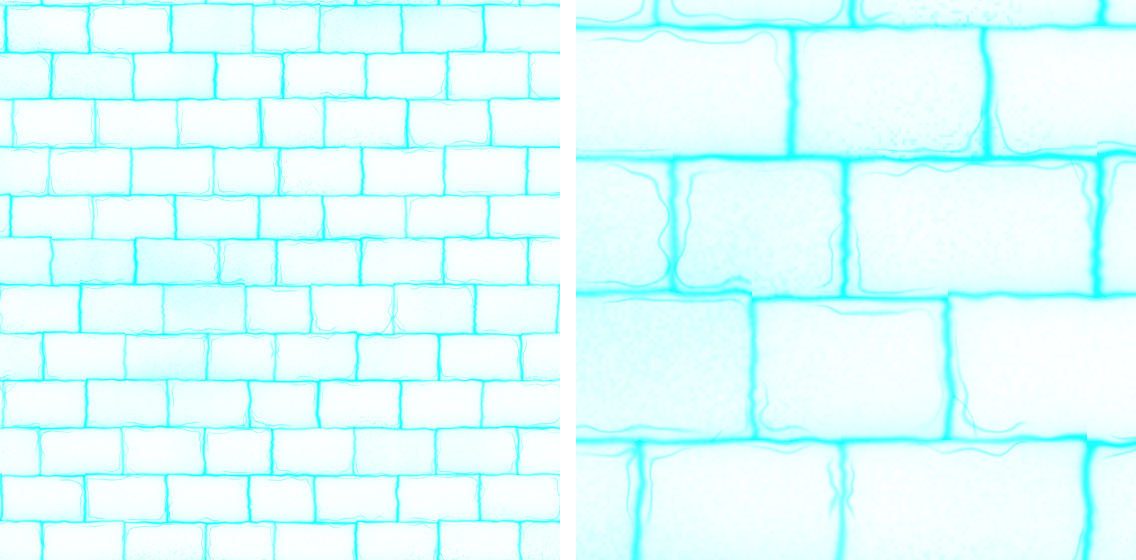
Left, the full canvas; right, a detail of the centre.
Give the GLSL for this texture map, as a Shadertoy shader.

```glsl
const int ROWS = 12;
const float WIDE_BRICKS = 6.0;          // plus one narrow brick per course
const float JOINT_WIDTH = 0.0026;
const float JOINT_INK = 0.66;
const float HALO_INK = 0.15;
const float HALO_WIDTH = 0.0065;
const float SHADE_INK = 0.09;           // soft shading above each bed joint
const float SHADE_HEIGHT = 0.017;
const float HAIRLINE = 0.0010;
const float CRACK_SHARE = 0.3;
const float GRAIN_SCALE = 420.0;
const float STAIN_INK = 0.17;
const vec3 PAPER = vec3(0.995, 1.0, 1.0);
const vec3 CYAN = vec3(0.0, 1.0, 1.0);

// Per course: top edge, start of the narrow brick, width of the narrow brick
const float COURSE_TOP[ROWS] = float[](0.009, 0.094, 0.177, 0.263, 0.349, 0.426,
                                       0.509, 0.596, 0.680, 0.764, 0.849, 0.932);
const float NARROW_START[ROWS] = float[](0.453, 0.385, 0.466, 0.382, 0.461, 0.391,
                                         0.438, 0.370, 0.445, 0.365, 0.445, 0.368);
const float NARROW_WIDTH[ROWS] = float[](0.118, 0.121, 0.113, 0.117, 0.117, 0.103,
                                         0.117, 0.121, 0.124, 0.120, 0.118, 0.122);

// Stains: centre and radii
const int STAINS = 4;
const vec4 STAIN[STAINS] = vec4[](vec4(0.20, 0.47, 0.22, 0.06), vec4(0.38, 0.54, 0.12, 0.05),
                                  vec4(0.70, 0.02, 0.28, 0.05), vec4(0.32, 0.68, 0.13, 0.05));

float hash(vec2 p) {
    vec3 q = fract(p.xyx * 0.1031);
    q += dot(q, q.yzx + 33.33);
    return fract((q.x + q.y) * q.z);
}

float noise(vec2 p) {
    vec2 cell = floor(p), f = fract(p);
    f = f * f * (3.0 - 2.0 * f);
    return mix(mix(hash(cell), hash(cell + vec2(1, 0)), f.x),
               mix(hash(cell + vec2(0, 1)), hash(cell + vec2(1, 1)), f.x), f.y);
}

int wrapRow(int row) { return (row + ROWS) % ROWS; }

// Distances to the left and right joints, and the brick number
vec3 brickColumn(int row, float x) {
    int r = wrapRow(row);
    float u = fract(x - NARROW_START[r]), narrow = NARROW_WIDTH[r];
    if (u < narrow) return vec3(u, narrow - u, 0.0);
    float span = (1.0 - narrow) / WIDE_BRICKS;
    float k = min(floor((u - narrow) / span), WIDE_BRICKS - 1.0);
    float left = u - narrow - k * span;
    return vec3(left, span - left, k + 1.0);
}

// Height of the bed joint on top of a course, uneven from brick to brick
float bedJoint(int row, float x) {
    int r = wrapRow(row);
    vec3 column = brickColumn(row, x);
    vec2 id = vec2(column.z, float(r));
    float along = column.x / (column.x + column.y) - 0.5;
    float uneven = 0.0036 * (hash(id + 3.0) - 0.5) + 0.005 * (hash(id + 17.0) - 0.5) * along;
    float rough = 0.0024 * (noise(vec2(x * 70.0, id.y * 9.0)) - 0.5);
    return COURSE_TOP[r] + floor(float(row) / float(ROWS)) + uneven + rough;
}

float bell(float d, float width) { return exp(-d * d / (width * width)); }

void mainImage(out vec4 fragColor, in vec2 fragCoord) {
    float pixel = 1.0 / iResolution.y;
    vec2 p = fragCoord * pixel;
    p.y = 1.0 - p.y;

    // Locate the brick
    int row = -1;
    for (int r = 0; r <= ROWS; r++) if (p.y > bedJoint(r, p.x)) row = r;
    float top = p.y - bedJoint(row, p.x);
    float bottom = bedJoint(row + 1, p.x) - p.y;
    float wobble = 0.0045 * (noise(p * vec2(9.0, 42.0)) - 0.5) + 0.002 * (noise(p * vec2(20.0, 190.0)) - 0.5);
    vec3 column = brickColumn(row, p.x + wobble);
    vec2 id = vec2(column.z, float(wrapRow(row)));
    float side = min(column.x, column.y), bed = min(top, bottom);

    // Joint cores, each with its own weight
    vec2 jointId = vec2(column.x < column.y ? id.x : mod(id.x + 1.0, WIDE_BRICKS + 1.0), id.y);
    float weight = mix(0.55, 1.15, hash(jointId + 41.0));
    float fray = mix(0.65, 1.25, noise(p * 75.0));
    float bedWeight = mix(0.5, 1.1, noise(vec2(p.x * 14.0, floor(p.y * 12.0 + 0.4) * 7.0)));
    float sideInk = JOINT_INK * weight * bell(side, JOINT_WIDTH * fray * mix(0.8, 1.2, weight));
    float bedInk = JOINT_INK * bedWeight * bell(bed, JOINT_WIDTH * 0.85 * fray);
    float ink = 1.0 - (1.0 - sideInk) * (1.0 - bedInk);

    // Halos and shading at the foot of the brick
    ink += HALO_INK * weight * exp(-side / HALO_WIDTH) * 0.8;
    ink += HALO_INK * exp(-bed / HALO_WIDTH) * bedWeight;
    ink += SHADE_INK * exp(-bottom / SHADE_HEIGHT) * mix(0.3, 1.3, hash(id + 29.0));

    // Chipped arrises and corner cracks
    float hair = max(HAIRLINE, 0.65 * pixel);
    float rounded = -log(exp(-side * 220.0) + exp(-bed * 220.0)) / 220.0;
    float chip = abs(rounded - 0.001 - 0.009 * noise(p * 65.0 + 8.0));
    ink += 0.3 * bell(chip, hair) * smoothstep(0.45, 0.75, noise(p * 24.0 + 31.0));
    vec2 corner = vec2(hash(id + 5.0) < 0.5 ? column.x : column.y, hash(id + 9.0) < 0.5 ? top : bottom);
    float crack = corner.x + 0.7 * corner.y - 0.012 - 0.02 * hash(id + 13.0) + 0.018 * (noise(p * 55.0) - 0.5);
    float cracked = step(1.0 - CRACK_SHARE, hash(id + 23.0));
    ink += 0.2 * cracked * bell(crack, hair) * smoothstep(0.3, 0.6, noise(p * 40.0 + 19.0));

    // Stains that stop at the joints
    float stain = 0.0;
    for (int i = 0; i < STAINS; i++) {
        vec2 q = (p - STAIN[i].xy) / STAIN[i].zw;
        stain += exp(-dot(q, q));
    }
    stain = stain * mix(0.3, 1.0, hash(id + 53.0)) + 0.3 * smoothstep(0.55, 0.9, noise(p * 5.0 + id * 3.0));
    float grain = noise(p * GRAIN_SCALE);
    ink += STAIN_INK * stain * mix(0.4, 0.9, noise(p * vec2(30.0, 12.0))) * mix(0.7, 1.2, grain);

    // Grain and speckle
    float clump = smoothstep(0.45, 0.8, noise(p * 9.0 + 70.0)) * exp(-bottom / 0.02);
    ink += 0.03 * grain * grain + 0.22 * clump * smoothstep(0.6, 0.95, grain);

    fragColor = vec4(mix(PAPER, CYAN, clamp(ink, 0.0, 0.88)), 1.0);
}
```
